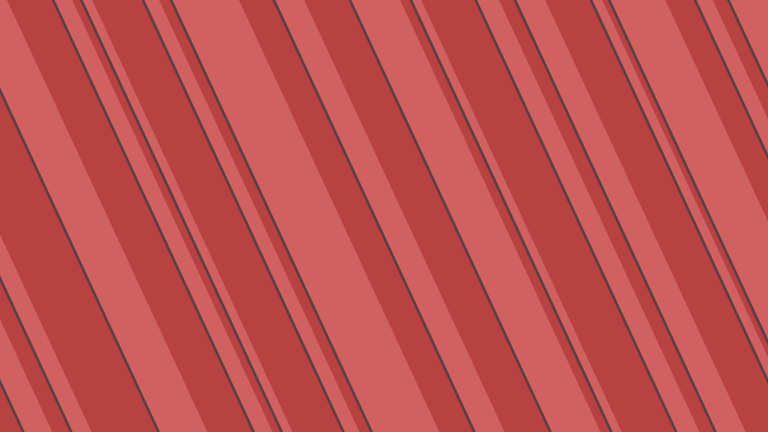
Give the GLSL for this pattern, as a Shadertoy shader.

```glsl
const vec3 DARK_RED = vec3(0.72, 0.26, 0.26);
const vec3 LIGHT_RED = vec3(0.82, 0.38, 0.38);
const vec3 LINE_BROWN = vec3(0.36, 0.25, 0.25);

// Each stripe: position of its dark line, then the end of its light band,
// measured along the top edge in canvas heights
const vec2 STRIPES[16] = vec2[16](
    vec2(-0.410, -0.343), vec2(-0.299, -0.252), vec2(-0.097, 0.016), vec2(0.123, 0.167),
    vec2(0.188, 0.213), vec2(0.331, 0.368), vec2(0.396, 0.553), vec2(0.634, 0.704),
    vec2(0.810, 0.926), vec2(0.951, 0.975), vec2(1.101, 1.155), vec2(1.192, 1.262),
    vec2(1.368, 1.394), vec2(1.410, 1.540), vec2(1.609, 1.650), vec2(1.686, 1.900));

// Smoothed coverage of the region where the signed distance is positive
float coverage(float dist, float pixel) {
    return clamp(dist / pixel + 0.5, 0.0, 1.0);
}

void mainImage(out vec4 fragColor, in vec2 fragCoord) {
    float pixel = 1.0 / iResolution.y;
    vec2 uv = fragCoord * pixel;

    // Slide each point along the slant up to the top edge
    float slope = 0.464;
    float across = uv.x - (1.0 - uv.y) * slope;
    float toPerpendicular = inversesqrt(1.0 + slope * slope);

    float light = 0.0;
    float line = 0.0;
    for (int i = 0; i < 16; i++) {
        vec2 dist = (across - STRIPES[i]) * toPerpendicular;
        light += coverage(dist.x, pixel) - coverage(dist.y, pixel);
        line = max(line, coverage(0.0031 - abs(dist.x), pixel));
    }

    vec3 color = mix(DARK_RED, LIGHT_RED, light);
    color = mix(color, LINE_BROWN, line);
    fragColor = vec4(color, 1.0);
}
```
